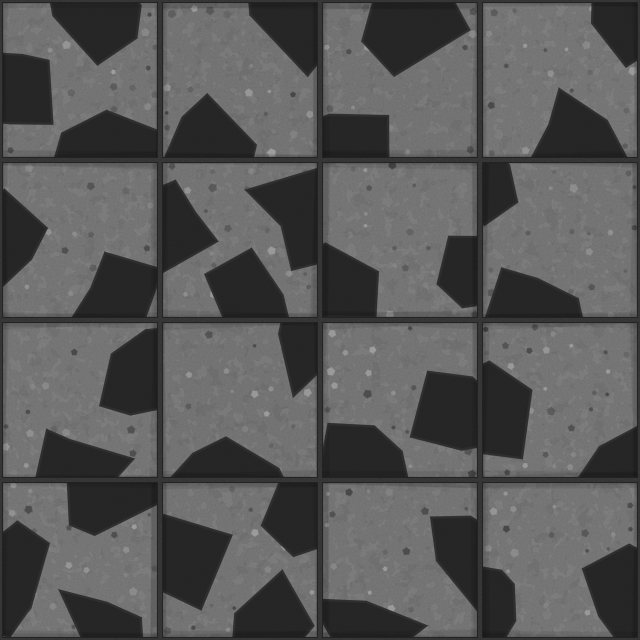
Reproduce this texture procedurally as a WebGL 1 fragment shader.

```glsl
precision highp float;
uniform vec2 u_resolution;

float hash(vec2 p) {
  vec3 q = fract(vec3(p.xyx) * 0.1031);
  q += dot(q, q.yzx + 33.33);
  return fract((q.x + q.y) * q.z);
}

vec2 hash2(vec2 p) {
  return vec2(hash(p + 11.7), hash(p + 47.3));
}

float gradientDot(vec2 cell, vec2 offset) {
  float angle = 6.2832 * hash(cell + 3.1);
  return dot(vec2(cos(angle), sin(angle)), offset);
}

float gradientNoise(vec2 p) {
  vec2 i = floor(p), f = fract(p);
  vec2 u = f * f * f * (f * (f * 6.0 - 15.0) + 10.0);
  vec2 e = vec2(1.0, 0.0);
  return mix(mix(gradientDot(i, f), gradientDot(i + e, f - e), u.x),
             mix(gradientDot(i + e.yx, f - e.yx), gradientDot(i + 1.0, f - 1.0), u.x), u.y);
}

vec2 patchCorner(float i, vec2 seed) {
  vec2 h = hash2(seed + i * 5.3);
  float angle = (i + 0.75 * h.x) * 1.0472;
  return (0.2 + 0.25 * h.y) * vec2(cos(angle), sin(angle));
}

// Signed distance to an irregular six-cornered patch
float patchDistance(vec2 p, vec2 seed) {
  vec2 b = patchCorner(5.0, seed);
  float d = dot(p - b, p - b), side = 1.0;
  for (int i = 0; i < 6; i++) {
    vec2 a = patchCorner(float(i), seed);
    vec2 e = b - a, w = p - a;
    vec2 v = w - e * clamp(dot(w, e) / dot(e, e), 0.0, 1.0);
    d = min(d, dot(v, v));
    bvec3 c = bvec3(p.y >= a.y, p.y < b.y, e.x * w.y > e.y * w.x);
    if (all(c) || all(not(c))) side = -side;
    b = a;
  }
  return side * sqrt(d);
}

float pentagonDistance(vec2 p, float turn) {
  float sector = 1.25664;
  float angle = mod(atan(p.y, p.x) + turn, sector) - 0.5 * sector;
  return length(p) * cos(angle);
}

void main() {
  vec2 p = gl_FragCoord.xy / u_resolution * 4.0;
  float px = 4.0 / min(u_resolution.x, u_resolution.y);
  vec2 tile = floor(p), f = fract(p);

  // Mottled stone
  float blotch = gradientNoise(p * 13.0) + 0.6 * gradientNoise(p * 31.0 + 9.0);
  float stain = gradientNoise(p * 10.0 + 71.0) + 0.6 * gradientNoise(p * 27.0 + 35.0);
  float grain = gradientNoise(p * 85.0);
  float shade = 0.455 + 0.012 * (hash(tile + 5.0) - 0.5) + 0.025 * grain;
  shade += 0.027 * smoothstep(0.22, 0.32, blotch) - 0.02 * smoothstep(0.25, 0.35, stain);

  // Light and dark pebbles
  vec2 cell = floor(p * 8.0);
  vec2 pebble = fract(p * 8.0) - 0.25 - 0.5 * hash2(cell);
  float size = mix(0.08, 0.19, hash(cell + 83.0));
  float pebbleEdge = pentagonDistance(pebble, 6.2832 * hash(cell + 29.0)) - size;
  float pebbleMask = smoothstep(6.0 * px, -6.0 * px, pebbleEdge);
  pebbleMask *= step(hash(cell + 61.0), 0.34) * mix(0.3, 1.0, hash(cell + 17.0));
  shade = mix(shade, hash(cell + 97.0) < 0.5 ? 0.28 : 0.62, pebbleMask);

  // Dark patches growing from the tile sides
  float start = 6.2832 * hash(tile + 19.0);
  float d = 1.0;
  for (int k = 0; k < 3; k++) {
    vec2 seed = tile * 7.0 + float(k) * 23.0 + 2.0;
    float angle = start + float(k) * 2.2 + 0.7 * hash(seed);
    vec2 dir = vec2(cos(angle), sin(angle));
    vec2 center = 0.5 + 0.46 * dir / max(abs(dir.x), abs(dir.y));
    float patchEdge = patchDistance(f - center, seed);
    if (k < 2 || hash(tile + 41.0) < 0.45) d = min(d, patchEdge);
  }
  float rim = smoothstep(-0.014 - px, -0.014 + px, d);
  float patchShade = mix(0.148 + 0.006 * grain, 0.185, rim);
  shade = mix(patchShade, shade, smoothstep(-0.7 * px, 0.7 * px, d));

  // Worn, uneven wedges along each side
  vec2 q = f;
  for (int side = 0; side < 4; side++) {
    for (int layer = 0; layer < 2; layer++) {
      vec2 ends = hash2(tile * 3.0 + float(side) * 13.0 + float(layer) * 37.0);
      float width = 0.015 + 0.05 * mix(ends.x, ends.y, q.x);
      shade *= 1.0 - 0.09 * smoothstep(px, -px, q.y - width);
    }
    q = vec2(1.0 - q.y, q.x);
  }

  // Grout with a dark seam
  vec2 border = min(f, 1.0 - f);
  float edge = min(border.x, border.y);
  shade = mix(0.12, shade, smoothstep(0.019 - 0.7 * px, 0.019 + 0.7 * px, edge));
  shade = mix(0.21 + 0.02 * grain, shade, smoothstep(0.0135 - 0.7 * px, 0.0135 + 0.7 * px, edge));

  gl_FragColor = vec4(vec3(shade), 1.0);
}
```
